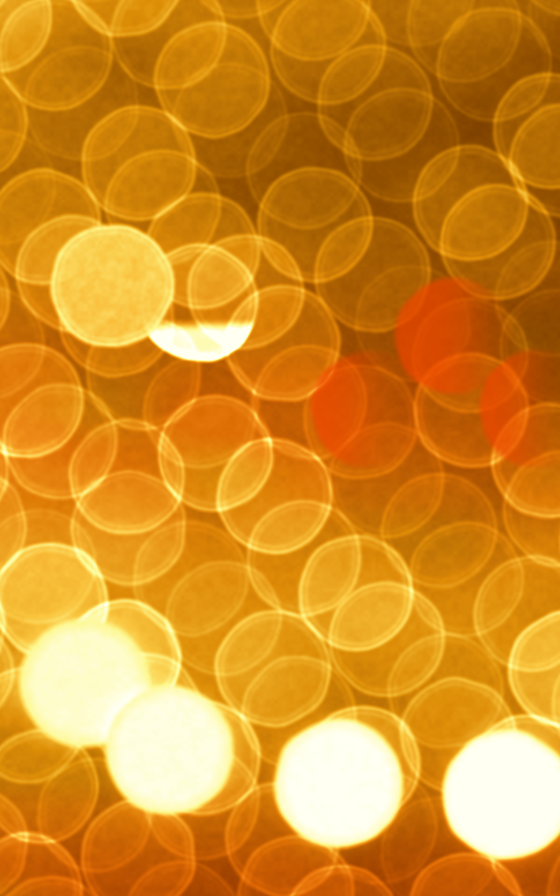
Give the GLSL for this background, as a Shadertoy shader.

```glsl
// Golden bokeh: overlapping translucent light discs over a blurred amber glow.
// Discs sit on a skewed, jittered lattice and add to one scalar light level,
// which a colour ramp turns into brown, amber, gold and white; warm tints follow.

const vec3 UMBER  = vec3(0.42, 0.20, 0.00);
const vec3 BROWN  = vec3(0.58, 0.32, 0.00);
const vec3 AMBER  = vec3(0.87, 0.56, 0.03);
const vec3 GOLD   = vec3(0.98, 0.78, 0.25);
const vec3 STRAW  = vec3(0.99, 0.97, 0.56);
const vec3 WHITE  = vec3(1.00, 1.00, 0.95);
const vec3 EMBER  = vec3(0.94, 0.27, 0.00);
const vec2 LATTICE_A = vec2(0.298, -0.035);
const vec2 LATTICE_B = vec2(-0.155, -0.131);
const float RADIUS = 0.104;      // in canvas widths
const float RIM_WIDTH = 0.0045;
const float JITTER = 0.045;
const float GRAIN = 0.07;

float hash(vec2 p) {
    vec3 q = fract(p.xyx * 0.1031);
    q += dot(q, q.yzx + 33.33);
    return fract((q.x + q.y) * q.z);
}

float noise(vec2 p) {
    vec2 i = floor(p), f = fract(p);
    f = f * f * (3.0 - 2.0 * f);
    return mix(mix(hash(i), hash(i + vec2(1, 0)), f.x),
               mix(hash(i + vec2(0, 1)), hash(i + vec2(1, 1)), f.x), f.y);
}

float bell(float x) { return exp(-x * x); }

float inside(float d, float blur) { return 1.0 - smoothstep(-blur, blur, d); }

// Outer rim with a fainter diffraction ring within it
float rims(float d) {
    return bell((d + 0.004) / RIM_WIDTH) + 0.45 * bell((d + 0.014) / RIM_WIDTH);
}

vec3 ramp(float l) {
    vec3 c = mix(UMBER, BROWN, clamp(l / 0.2, 0.0, 1.0));
    c = mix(c, AMBER, clamp((l - 0.2) / 0.3, 0.0, 1.0));
    c = mix(c, GOLD, clamp((l - 0.5) / 0.25, 0.0, 1.0));
    c = mix(c, STRAW, clamp((l - 0.75) / 0.25, 0.0, 1.0));
    return mix(c, WHITE, clamp((l - 1.0) / 0.25, 0.0, 1.0));
}

// Sum of faint discs on one copy of the lattice
float discField(vec2 p, float layer, float wobble, float strength) {
    mat2 basis = mat2(LATTICE_A, LATTICE_B);
    vec2 shift = layer * vec2(0.43, 0.56);
    vec2 cell = floor(inverse(basis) * p + shift);
    float sum = 0.0;
    for (int j = -1; j <= 1; j++)
    for (int i = -1; i <= 1; i++) {
        vec2 id = cell + vec2(i, j);
        vec2 key = id + 40.0 + 71.0 * layer;
        vec2 offset = vec2(hash(key), hash(key + 19.0)) - 0.5;
        vec2 toCentre = p - basis * (id + 0.5 - shift) - JITTER * offset;
        float power = hash(key + 53.0);
        float d = length(toCentre) - RADIUS + wobble;
        float fill = inside(d, 0.005) * (0.03 + 0.14 * power * power);
        sum += strength * (fill + rims(d) * (0.05 + 0.13 * power));
    }
    return sum;
}

void mainImage(out vec4 fragColor, in vec2 fragCoord) {
    vec2 p = fragCoord / iResolution.x;
    float h = fragCoord.y / iResolution.y;
    float wobble = 0.005 * (noise(p * 26.0) - 0.5);
    float cloud = noise(p * vec2(5.0, 8.0) + 3.0);
    float grain = 0.6 * noise(p * 75.0) + 0.4 * noise(p * 150.0) - 0.5;

    // Blurred backdrop: brightest low down, darkest at the upper right
    float low = bell((h - 0.28) / 0.25);
    float light = 0.13 + 0.27 * low + 0.16 * (1.0 - p.x) * smoothstep(0.1, 0.5, h);
    light += 0.14 * (cloud - 0.5) + 0.14 * smoothstep(0.93, 1.0, h);

    // Translucent discs
    float strength = 0.75 + 0.45 * low;
    light += discField(p, 0.0, wobble, strength);
    light += discField(p, 1.0, wobble, strength);

    // Pale disc, and a neighbour lit only in its lower cap
    float pale = length(p - vec2(0.2, 1.09)) - 0.11 + wobble;
    float capped = length(p - vec2(0.355, 1.06)) - 0.106 + wobble;
    float cap = 1.0 - smoothstep(1.01, 1.04, p.y + 0.015 * cloud);
    light += inside(capped, 0.006) * (0.1 + 0.75 * cap) + 0.2 * rims(capped);
    light = mix(light, 0.83 + 0.5 * GRAIN * grain, 0.9 * inside(pale, 0.006));
    light += 0.15 * rims(pale);
    light += GRAIN * grain;

    // Descending row of blazing discs with a soft halo
    for (int k = 0; k < 4; k++) {
        float slot = max(1.0, 2.0 * float(k));
        vec2 centre = vec2(0.151 * slot, 0.14 + 0.24 / slot);
        float d = length(p - centre) - 0.114 + wobble;
        float level = 1.15 + 0.05 * float(k) - 0.12 * smoothstep(-0.03, 0.0, d);
        light += 0.16 * exp(-max(d, 0.0) / 0.015);
        light = mix(light, level + 0.8 * GRAIN * grain, inside(d, 0.008));
    }
    vec3 col = ramp(light);

    // Orange warmth through the middle and along the bottom
    float dim = 1.0 - smoothstep(0.6, 0.95, light);
    float warm = 0.75 * bell((h - 0.53) / 0.13) + 0.95 * bell(h / 0.11);
    warm *= dim * smoothstep(0.1, 0.65, cloud + 0.25 * p.x);
    col *= vec3(1.0, 1.0 - 0.3 * warm, 1.0 - 0.6 * warm);

    // Red discs at the right, fading away from their left edges
    for (int k = 0; k < 3; k++) {
        vec2 q = p - vec2(0.66 + 0.15 * float(k), 0.87 + 0.13 * mod(float(k), 2.0));
        float d = length(q) - RADIUS + wobble;
        float fade = 1.0 - smoothstep(-0.09, 0.05, q.x - 0.05 * mod(float(k), 2.0));
        col = mix(col, EMBER, inside(d, 0.008) * dim * (0.1 + 0.6 * fade));
    }
    fragColor = vec4(clamp(col, 0.0, 1.0), 1.0);
}
```
